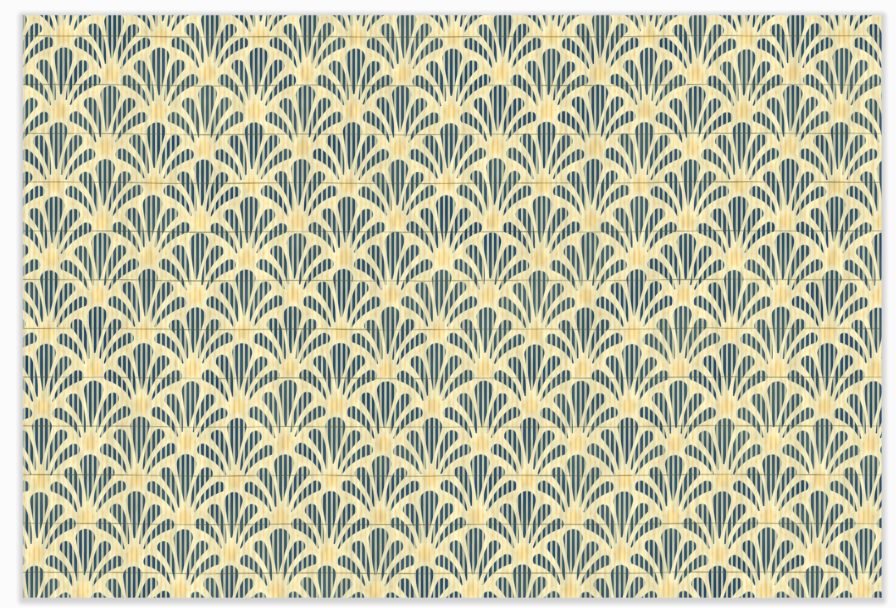
Give the GLSL for this pattern, as a WebGL 1 fragment shader.

```glsl
precision highp float;

uniform vec2 u_resolution;

// Layout, in units of the canvas height
const vec2 MAT_MIN = vec2(0.038, 0.017);
const vec2 MAT_MAX = vec2(1.450, 0.975);
const vec2 FAN_ANCHOR = vec2(0.726, 0.557);
const float FAN_WIDTH = 0.1605;
const float SKEW = 0.055;
const float THREAD_PITCH = 0.0802;
const float THREAD_OFFSET = 0.058;
const float THREAD_HALF_WIDTH = 0.0008;

// Fan proportions, in units of the fan width
const float COLUMN_PERIOD = 0.757;
const float FAN_HEADROOM = 0.10;
const float SLATS_PER_FAN = 20.0;
const float WOBBLE = 0.025;

const vec3 PAPER = vec3(0.985);
const vec3 PALE_CREAM = vec3(0.95, 0.92, 0.75);
const vec3 WARM_CREAM = vec3(0.97, 0.88, 0.63);
const vec3 STRAW = vec3(0.87, 0.74, 0.45);
const vec3 DEEP_BLUE = vec3(0.12, 0.26, 0.42);
const vec3 WORN_BLUE = vec3(0.33, 0.44, 0.46);
const vec3 SLAT_GAP = vec3(0.76, 0.76, 0.61);
const vec3 THREAD = vec3(0.36, 0.37, 0.23);

float hash(vec2 p) {
    return fract(sin(dot(p, vec2(127.1, 311.7))) * 43758.5453);
}

float noise(vec2 p) {
    vec2 i = floor(p);
    vec2 f = fract(p);
    f = f * f * (3.0 - 2.0 * f);
    float low = mix(hash(i), hash(i + vec2(1.0, 0.0)), f.x);
    float high = mix(hash(i + vec2(0.0, 1.0)), hash(i + vec2(1.0)), f.x);
    return mix(low, high, f.y);
}

// Tapered, bent capsule from root to tip
float petal(vec2 p, vec2 root, vec2 tip, float rootRadius, float tipRadius, float bend) {
    vec2 axis = tip - root;
    float t = clamp(dot(p - root, axis) / dot(axis, axis), 0.0, 1.0);
    vec2 spine = root + axis * t + vec2(-axis.y, axis.x) * bend * t * (1.0 - t);
    return length(p - spine) - mix(rootRadius, tipRadius, t);
}

// Five long petals, mirrored about the stem; the top of the fan is at y = 0
float fan(vec2 p) {
    p.x = abs(p.x);
    float center = petal(p, vec2(0.0, -0.47), vec2(0.0, -0.105), 0.010, 0.100, 0.0);
    float side = petal(p, vec2(0.060, -0.53), vec2(0.200, -0.195), 0.008, 0.064, 0.26);
    float outer = petal(p, vec2(0.105, -0.58), vec2(0.335, -0.335), 0.008, 0.060, 0.38);
    return min(center, min(side, outer));
}

// Distance to the nearest petal in x, wear of that fan in y
vec2 fanLattice(vec2 p) {
    vec2 nearest = vec2(10.0, 0.0);
    for (int k = 0; k < 2; k++) {
        vec2 q = p - float(k) * vec2(0.5, 0.5 * COLUMN_PERIOD);
        vec2 id = floor(vec2(q.x + 0.5, (q.y - FAN_HEADROOM) / COLUMN_PERIOD));
        vec2 local = vec2(q.x - id.x, q.y - (id.y + 1.0) * COLUMN_PERIOD);
        float d = fan(local);
        if (d < nearest.x) nearest = vec2(d, hash(id + float(k) * 17.3));
    }
    return nearest;
}

float boxDistance(vec2 p, vec2 lo, vec2 hi) {
    vec2 d = abs(p - 0.5 * (lo + hi)) - 0.5 * (hi - lo);
    return length(max(d, 0.0)) + min(max(d.x, d.y), 0.0);
}

void main() {
    float pixel = 1.0 / u_resolution.y;
    vec2 uv = gl_FragCoord.xy * pixel;

    // Fan coordinates with a slight lean and hand-printed wobble
    vec2 p = uv - FAN_ANCHOR;
    p.x -= SKEW * p.y;
    p /= FAN_WIDTH;
    vec2 drift = vec2(noise(p * 2.3), noise(p * 2.3 + 41.0)) - 0.5;
    vec2 lattice = fanLattice(p + WOBBLE * drift);

    // Vertical slats, each with its own tone
    float slat = uv.x / FAN_WIDTH * SLATS_PER_FAN;
    float gap = 0.5 + 0.5 * cos(6.28318 * slat);
    float slatTone = hash(vec2(floor(slat + 0.5), 3.0)) - 0.5;
    float grain = noise(vec2(slat * 1.5, uv.y * 60.0)) - 0.5;

    // Cream ground: pale ribs beside petals, warmer striped stems
    float stem = smoothstep(0.025, 0.075, lattice.x);
    vec3 ground = mix(PALE_CREAM, WARM_CREAM, stem);
    ground = mix(ground, STRAW, gap * gap * mix(0.22, 0.60, stem));

    // Blue petals with uneven dye, broken by light slat gaps
    float wear = 0.25 * lattice.y + 0.55 * noise(p * 3.1 + 7.0);
    vec3 dye = mix(DEEP_BLUE, WORN_BLUE, clamp(wear, 0.0, 1.0));
    dye = mix(dye, SLAT_GAP, smoothstep(0.15, 0.95, gap));

    float edge = 1.0 * pixel / FAN_WIDTH;
    vec3 mat = mix(dye, ground, smoothstep(-edge, edge, lattice.x));
    mat *= 1.0 + 0.05 * slatTone + 0.10 * grain;

    // Thin horizontal binding threads
    float row = uv.y + 0.003 * (noise(vec2(uv.x * 6.0, 2.0)) - 0.5) - THREAD_OFFSET;
    float threadDistance = abs(fract(row / THREAD_PITCH + 0.5) - 0.5) * THREAD_PITCH;
    float thread = 1.0 - smoothstep(0.0, THREAD_HALF_WIDTH + pixel, threadDistance);
    mat = mix(mat, THREAD, thread * (0.15 + 0.35 * noise(vec2(uv.x * 30.0, floor(row / THREAD_PITCH)))));

    // Soft shadow on the surrounding paper
    float shadow = 1.0 - smoothstep(0.0, 0.014, boxDistance(uv + vec2(0.0, 0.003), MAT_MIN, MAT_MAX));
    vec3 paper = PAPER * (1.0 - 0.16 * shadow);
    float border = boxDistance(uv, MAT_MIN, MAT_MAX);
    gl_FragColor = vec4(mix(mat, paper, smoothstep(-pixel, pixel, border)), 1.0);
}
```
